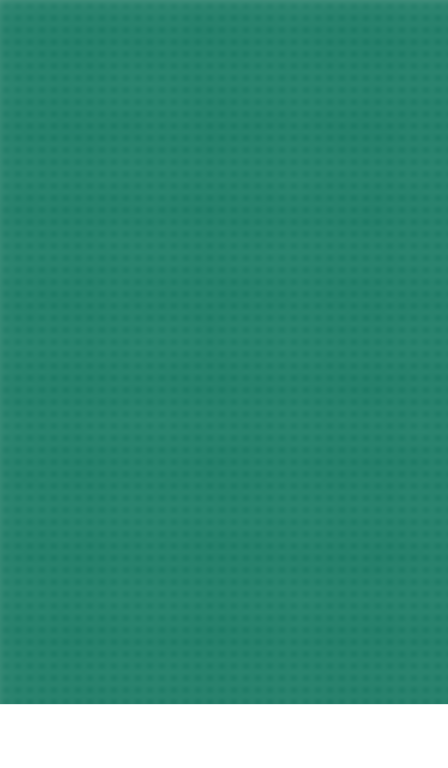
Give the GLSL for this pattern, as a Shadertoy shader.

```glsl
const vec3 CLOTH = vec3(0.148, 0.502, 0.420);
const vec3 PAPER = vec3(1.0);
const vec3 EDGE_TINT = vec3(0.30, 0.58, 0.51);
const float ROWS = 64.0;          // cells per canvas height
const float MARGIN = 0.083;       // blank strip at the bottom
const float ROW_DEPTH = 0.009;    // contrast of horizontal threads
const float COLUMN_DEPTH = 0.006; // contrast of vertical threads
const float KNOT_DEPTH = 0.006;   // contrast where threads cross
const float BEAT_DEPTH = 0.006;   // slow drift of tone
const float BEAT_CELLS = 7.1;     // rows in one drift
const float WEAR = 0.005;
const float EDGE_WIDTH = 0.006;
const float TAU = 6.2831853;

float hash(vec2 p) {
    return fract(sin(dot(p, vec2(127.1, 311.7))) * 43758.5453);
}

float noise(vec2 p) {
    vec2 i = floor(p);
    vec2 f = fract(p);
    f = f * f * (3.0 - 2.0 * f);
    float low = mix(hash(i), hash(i + vec2(1.0, 0.0)), f.x);
    float high = mix(hash(i + vec2(0.0, 1.0)), hash(i + 1.0), f.x);
    return mix(low, high, f.y);
}

// Soft woven grid: one wave per cell on each axis
float weave(vec2 cell) {
    vec2 wave = cos(TAU * cell);
    return ROW_DEPTH * wave.y + COLUMN_DEPTH * wave.x - KNOT_DEPTH * wave.x * wave.y;
}

// Broad, faint bands over many cells
float drift(vec2 cell) {
    float rows = cos(TAU * cell.y / BEAT_CELLS);
    float columns = cos(TAU * cell.x / (BEAT_CELLS * 1.7));
    return BEAT_DEPTH * (0.6 * rows + 0.4 * columns);
}

void mainImage(out vec4 fragColor, in vec2 fragCoord) {
    vec2 uv = fragCoord / iResolution.y;
    float pixel = 1.0 / iResolution.y;
    vec2 cell = vec2(uv.x, 1.0 - uv.y) * ROWS;

    // Cloth tone
    float tone = weave(cell) + drift(cell);
    tone += WEAR * (noise(cell * 0.8) - 0.5);
    vec3 color = CLOTH + tone * vec3(1.2, 0.9, 0.9);

    // Paler top and left borders
    float top = exp(-(1.0 - uv.y) / EDGE_WIDTH);
    float left = exp(-uv.x / EDGE_WIDTH);
    color = mix(color, EDGE_TINT, clamp(0.6 * top + 0.35 * left, 0.0, 1.0));

    // Blank strip
    float cloth = smoothstep(-0.5 * pixel, 0.5 * pixel, uv.y - MARGIN);
    fragColor = vec4(mix(PAPER, color, cloth), 1.0);
}
```
